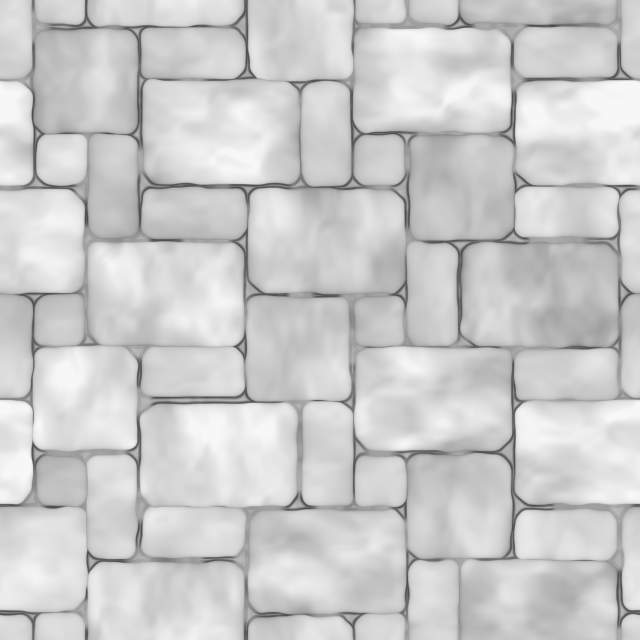
Give the GLSL for this texture map, as a WebGL 2 fragment shader.

```glsl
#version 300 es
precision highp float;
// Seamless wall of worn, chamfered grey stones on a 12 by 12 cell grid.
// Eleven stones fill a band of three rows; a glide reflection repeats the band
// four times, and hashes vary each stone's outline, tone and soft blotches.

#define CELLS 12.0
#define ORIGIN vec2(0.625, 0.5)
#define GAP 0.024
#define JITTER 0.035
#define WAVINESS 0.055
#define CHAMFER vec2(0.09, 0.29)
#define TONE vec2(0.755, 0.895)
#define BLOTCH 0.36
#define JOINT_DARK 0.33
#define JOINT_FILL 0.69

uniform vec2 u_resolution;
out vec4 fragColor;

// Stones of one band: left column, top row, width, height.
const int STONE_COUNT = 11;
const vec4 STONES[STONE_COUNT] = vec4[](
  vec4(0, 0, 2, 2), vec4(2, 0, 2, 1), vec4(6, 0, 3, 2), vec4(9, 0, 2, 1),
  vec4(2, 1, 3, 2), vec4(5, 1, 1, 2), vec4(9, 1, 3, 2), vec4(0, 2, 1, 1),
  vec4(1, 2, 1, 2), vec4(6, 2, 1, 1), vec4(7, 2, 2, 2));

float hash(vec3 p) {
  p = fract(p * 0.1031);
  p += dot(p, p.zyx + 31.32);
  return fract((p.x + p.y) * p.z);
}

// Value noise that wraps every 24 lattice steps.
float noise(vec2 p, float seed) {
  vec2 i = floor(p), f = p - i;
  f = f * f * f * (f * (f * 6.0 - 15.0) + 10.0);
  vec2 a = mod(i, 24.0), b = mod(i + 1.0, 24.0);
  return mix(mix(hash(vec3(a, seed)), hash(vec3(b.x, a.y, seed)), f.x),
             mix(hash(vec3(a.x, b.y, seed)), hash(vec3(b, seed)), f.x), f.y);
}

float smoothMax(float a, float b, float k) {
  float h = max(k - abs(a - b), 0.0) / k;
  return max(a, b) + h * h * k * 0.25;
}

// Signed distance to a wavy box whose corners are cut by differing amounts.
float stoneDistance(vec2 q, vec2 halfSize, float seed) {
  q += WAVINESS * (vec2(noise(q * 3.0, seed + 1.0), noise(q * 3.0, seed + 2.0)) - 0.5);
  vec2 side = abs(q) - halfSize;
  float cut = mix(CHAMFER.x, CHAMFER.y, hash(vec3(step(0.0, q), seed + 3.0)));
  cut *= min(1.0, 0.4 + 0.4 * min(halfSize.x, halfSize.y) + 0.1 * max(halfSize.x, halfSize.y));
  float corner = (side.x + side.y + cut) * 0.7071;
  return smoothMax(smoothMax(side.x, side.y, 0.08), corner, 0.07);
}

// Base tone, smeared blotches and darkening toward the rim.
float stoneShade(vec2 q, float d, float area, float seed) {
  float tone = mix(TONE.x, TONE.y, hash(vec3(seed, 4.0, 9.0)));
  vec2 smear = hash(vec3(seed, 7.0, 2.0)) < 0.5 ? vec2(1.0, 0.65) : vec2(0.65, 1.0);
  vec2 s = q * smear + 0.2 * noise(q * 2.0, seed + 5.0);
  float cloud = 0.55 * noise(s * 1.5 + 0.37, seed + 6.0)
              + 0.30 * noise(s * 3.1 + 0.71, seed + 7.0)
              + 0.15 * noise(s * 6.0, seed + 8.0) - 0.5;
  float strength = BLOTCH * mix(0.5, 1.0, (area - 1.0) / 5.0);
  float rim = 0.07 * exp(min(d, 0.0) / 0.10) + 0.13 * exp(min(d, 0.0) / 0.022);
  return clamp(tone + strength * cloud - rim, 0.0, 0.97);
}

void main() {
  vec2 uv = gl_FragCoord.xy / u_resolution;
  vec2 p = vec2(uv.x, 1.0 - uv.y) * CELLS - ORIGIN;
  float edge = 0.8 * CELLS / min(u_resolution.x, u_resolution.y);
  float nearest = 1.0;
  float stoneSum = 0.0, uncovered = 1.0;

  // Lay the band four times, mirrored on every second one.
  for (int band = 0; band < 4; band++) {
    for (int i = 0; i < STONE_COUNT; i++) {
      vec4 stone = STONES[i];
      vec2 center = stone.xy + 0.5 * stone.zw;
      if (band % 2 == 1) center.x = 1.0 - center.x;
      center.y += 3.0 * float(band);
      vec2 q = mod(p - center + 0.5 * CELLS, CELLS) - 0.5 * CELLS;
      vec2 outside = abs(q) - 0.5 * stone.zw;
      if (max(outside.x, outside.y) > 0.15) continue;

      float seed = 13.0 * float(band * STONE_COUNT + i) + 5.0;
      vec2 shift = vec2(hash(vec3(seed, 1.0, 3.0)), hash(vec3(seed, 2.0, 5.0))) - 0.5;
      q -= 2.0 * JITTER * shift;
      float d = stoneDistance(q, 0.5 * stone.zw - GAP, seed);
      nearest = min(nearest, d);
      float cover = uncovered * (1.0 - smoothstep(-edge, edge, d));
      if (cover > 0.0) stoneSum += cover * stoneShade(q, d, stone.z * stone.w, seed);
      uncovered -= cover;
    }
  }

  // Joints: dark crevices, with paler rubble in the wider openings.
  float rubble = smoothstep(0.3, 0.75, noise(p * 2.0, 901.0));
  float opening = smoothstep(0.01, 0.07, nearest);
  float joint = mix(JOINT_DARK, JOINT_FILL, max(rubble * 0.85, opening));
  joint += 0.08 * (noise(p * 8.0, 902.0) - 0.5);
  fragColor = vec4(vec3(stoneSum + uncovered * joint), 1.0);
}
```
